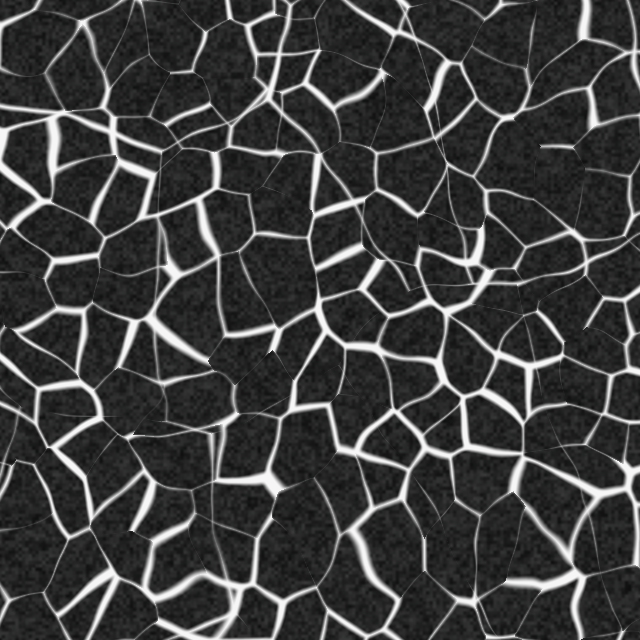
This texture is drawn by a Shadertoy shader. Its source:

```glsl
const float CELLS = 12.0;          // small cells across the canvas
const float LONG_CELLS = 2.6;      // large cells giving the long veins
const float JITTER = 0.88;
const float THIN = -0.0028;        // half widths; negative ones fade out
const float THICK = 0.0056;
const float LONG_THIN = -0.0035;
const float LONG_THICK = 0.0035;
const float TAPER = 0.0055;        // change of width along a vein
const float TAPER_FREQ = 19.0;
const float SOFTNESS = 0.0041;
const float BEND = 0.034;
const float BEND_FREQ = 5.0;
const float WOBBLE = 0.008;
const float WOBBLE_FREQ = 19.0;
const float GRAIN_FREQ = 190.0;
const float GRAIN = 0.11;
const vec3 GROUND = vec3(0.138, 0.142, 0.139);
const vec3 VEIN = vec3(0.965);

float hash12(vec2 p) {
    vec3 q = fract(p.xyx * 0.1031);
    q += dot(q, q.yzx + 33.33);
    return fract((q.x + q.y) * q.z);
}

vec2 hash22(vec2 p) {
    vec3 q = fract(p.xyx * vec3(0.1031, 0.1030, 0.0973));
    q += dot(q, q.yzx + 33.33);
    return fract((q.xx + q.yz) * q.zy);
}

float valueNoise(vec2 p) {
    vec2 cell = floor(p), f = fract(p);
    f = f * f * (3.0 - 2.0 * f);
    float low = mix(hash12(cell), hash12(cell + vec2(1, 0)), f.x);
    float high = mix(hash12(cell + vec2(0, 1)), hash12(cell + vec2(1, 1)), f.x);
    return mix(low, high, f.y);
}

vec2 noisePair(vec2 p) {
    return vec2(valueNoise(p), valueNoise(p + vec2(37.2, 71.8))) - 0.5;
}

vec2 site(vec2 cell) {
    return cell + 0.5 + JITTER * (hash22(cell + 53.0) - 0.5);
}

// Voronoi borders, each with its own width, joined softly at the corners
float veins(vec2 p, float scale, float thin, float thick, float taper) {
    vec2 q = p * scale, base = floor(q), home = base;
    float nearest = 1e3;
    for (int j = -1; j <= 1; j++)
    for (int i = -1; i <= 1; i++) {
        vec2 cell = base + vec2(i, j);
        vec2 offset = site(cell) - q;
        float d = dot(offset, offset);
        if (d < nearest) { nearest = d; home = cell; }
    }
    vec2 homeSite = site(home);
    float gap = 1.0;
    for (int j = -2; j <= 2; j++)
    for (int i = -2; i <= 2; i++) {
        if (i == 0 && j == 0) continue;
        vec2 cell = home + vec2(i, j);
        vec2 other = site(cell);
        float d = dot(0.5 * (homeSite + other) - q, normalize(other - homeSite)) / scale;
        float width = mix(thin, thick, hash12(home + cell + 211.0)) + taper;
        gap *= smoothstep(width - SOFTNESS, width + SOFTNESS, d);
    }
    return 1.0 - gap;
}

void mainImage(out vec4 fragColor, in vec2 fragCoord) {
    vec2 uv = fragCoord / iResolution.y;

    // Bent and wobbling vein paths
    vec2 p = uv + 2.0 * BEND * noisePair(uv * BEND_FREQ + 4.0);
    p += 2.0 * WOBBLE * noisePair(uv * WOBBLE_FREQ + 19.0);
    float taper = TAPER * (valueNoise(uv * TAPER_FREQ + 61.0) - 0.4);

    float small = veins(p + 3.0, CELLS, THIN, THICK, taper);
    float large = veins(p + 7.0, LONG_CELLS, LONG_THIN, LONG_THICK, taper);
    float vein = 1.0 - (1.0 - small) * (1.0 - large);

    // Fine grain on the dark ground
    float grain = valueNoise(uv * GRAIN_FREQ) + 0.6 * valueNoise(uv * GRAIN_FREQ * 0.53 + 9.0) - 0.8;
    vec3 ground = GROUND + GRAIN * grain;
    fragColor = vec4(mix(ground, VEIN, vein), 1.0);
}
```
